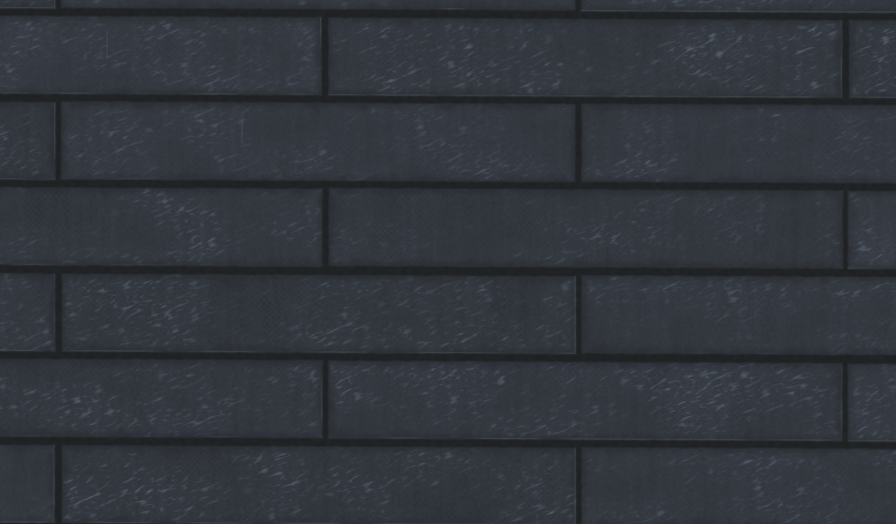
Write a Shadertoy shader that draws this texture.

```glsl
// Dark slate-blue long bricks in running bond with thin, nearly black joints.
// Each brick gets its own tone and offset; layered gradient noise adds clouds,
// slanted chalky flecks, a faint woven grain and worn, shaded edges.

#define ROWS 6.11          // courses over the canvas height
#define COLUMNS 1.722      // bricks over the canvas width
#define ORIGIN vec2(0.065, 0.0045)
#define STAGGER 0.513      // shift of every second course, in bricks
#define TILT 0.005         // slight slope of the courses
#define JOINT 0.0145       // joint width, in canvas heights
#define FLECKS 0.75        // strength of the slanted flecks
#define WEAVE 0.10         // strength of the woven grain
#define JOINT_COLOR vec3(0.125, 0.135, 0.142)
#define DARK_SLATE vec3(0.160, 0.173, 0.190)
#define MID_SLATE vec3(0.222, 0.243, 0.278)
#define CHALK vec3(0.350, 0.395, 0.440)

vec2 hash2(vec2 p) {
    vec3 q = fract(vec3(p.xyx) * vec3(0.1031, 0.1030, 0.0973));
    q += dot(q, q.yzx + 33.33);
    return fract((q.xx + q.yz) * q.zy);
}

float cornerSlope(vec2 cell, vec2 offset) {
    float angle = 6.28319 * hash2(cell).x;
    return dot(vec2(cos(angle), sin(angle)), offset);
}

// Gradient noise, roughly -0.7 to 0.7
float gradientNoise(vec2 p) {
    vec2 i = floor(p), f = p - i;
    vec2 u = f * f * f * (f * (f * 6.0 - 15.0) + 10.0);
    vec2 e = vec2(0.0, 1.0);
    return mix(mix(cornerSlope(i, f), cornerSlope(i + e.yx, f - e.yx), u.x),
               mix(cornerSlope(i + e.xy, f - e.xy), cornerSlope(i + e.yy, f - e.yy), u.x), u.y);
}

float cloudNoise(vec2 p) {
    float sum = 0.0, weight = 0.6;
    for (int i = 0; i < 4; i++) {
        sum += weight * gradientNoise(p);
        p = p * 2.1 + 17.3;
        weight *= 0.6;
    }
    return sum;
}

// Short strokes rising to the right
float fleckNoise(vec2 p, float angle, vec2 density) {
    float c = cos(angle), s = sin(angle);
    vec2 q = vec2(c * p.x + s * p.y, c * p.y - s * p.x);
    return smoothstep(0.12, 0.60, gradientNoise(q * density));
}

void mainImage(out vec4 fragColor, in vec2 fragCoord) {
    float aspect = iResolution.x / iResolution.y;
    float pixel = 1.0 / iResolution.y;
    vec2 p = fragCoord * pixel;

    // Brick layout
    float y = (p.y + TILT * p.x + ORIGIN.y) * ROWS;
    float row = floor(y);
    float x = (p.x / aspect - ORIGIN.x) * COLUMNS - STAGGER * mod(row, 2.0);
    vec2 brick = vec2(floor(x), row);
    vec2 size = vec2(aspect / COLUMNS, 1.0 / ROWS);
    vec2 random = hash2(brick + 41.0);
    vec2 local = (vec2(x, y) - brick - 0.5) * size;
    local += (random - 0.5) * 0.003;

    // Distance inside the brick face, slightly ragged
    vec2 inset = 0.5 * (size - JOINT) - abs(local);
    inset.x += 0.0015;
    float edge = min(inset.x, inset.y) + 0.0016 * gradientNoise(p * 60.0);
    float face = smoothstep(-pixel - 0.001, pixel + 0.001, edge);

    // Surface tone
    vec2 grainPos = p + random * 5.0;
    float clouds = cloudNoise(grainPos * vec2(5.0, 7.0));
    float grain = gradientNoise(grainPos * vec2(170.0, 130.0));
    float columns = gradientNoise(grainPos * vec2(70.0, 5.0));
    float weave = sin(p.x * 570.0) * sin(p.y * 570.0);
    float weavePatch = smoothstep(-0.2, 0.4, gradientNoise(grainPos * 9.0));
    float tone = 0.69 + 0.26 * (random.x - 0.5) + 0.42 * clouds;
    tone += 0.22 * grain + 0.18 * columns + WEAVE * weave * weavePatch;

    // Shaded, rubbed border
    float wear = smoothstep(-0.004, 0.021, edge + 0.016 * cloudNoise(p * 24.0));
    tone *= mix(0.35, 1.0, wear);
    vec3 color = mix(DARK_SLATE, MID_SLATE, clamp(tone, 0.0, 1.35));

    // Chalky flecks, gathered in patches
    float patches = smoothstep(-0.25, 0.45, clouds + 0.25 * (random.y - 0.5));
    float flecks = fleckNoise(grainPos, 0.42, vec2(42.0, 135.0));
    flecks += 0.6 * fleckNoise(grainPos + 3.7, 0.30, vec2(75.0, 190.0));
    float chalk = FLECKS * flecks * patches * wear;

    // An occasional upright scratch
    float scratchX = (random.y - 0.5) * size.x * 0.85;
    float scratch = smoothstep(pixel + 0.001, 0.0, abs(local.x - scratchX));
    scratch *= step(0.55, random.x) * smoothstep(0.035, 0.015, abs(local.y - 0.02));
    chalk += 0.25 * scratch;

    // Broken light rim on the lower and right edges
    vec2 toRim = vec2(inset.x + step(local.x, 0.0), inset.y + step(0.0, local.y));
    float rim = smoothstep(0.003, 0.0, abs(min(toRim.x, toRim.y) - 0.002));
    chalk += 0.32 * rim * smoothstep(-0.1, 0.4, gradientNoise(p * 11.0) + random.y - 0.5);
    color = mix(color, CHALK, clamp(chalk, 0.0, 0.8));

    // Joints
    vec3 mortar = JOINT_COLOR * (1.0 + 0.12 * gradientNoise(p * 90.0));
    fragColor = vec4(mix(mortar, color, face), 1.0);
}
```
